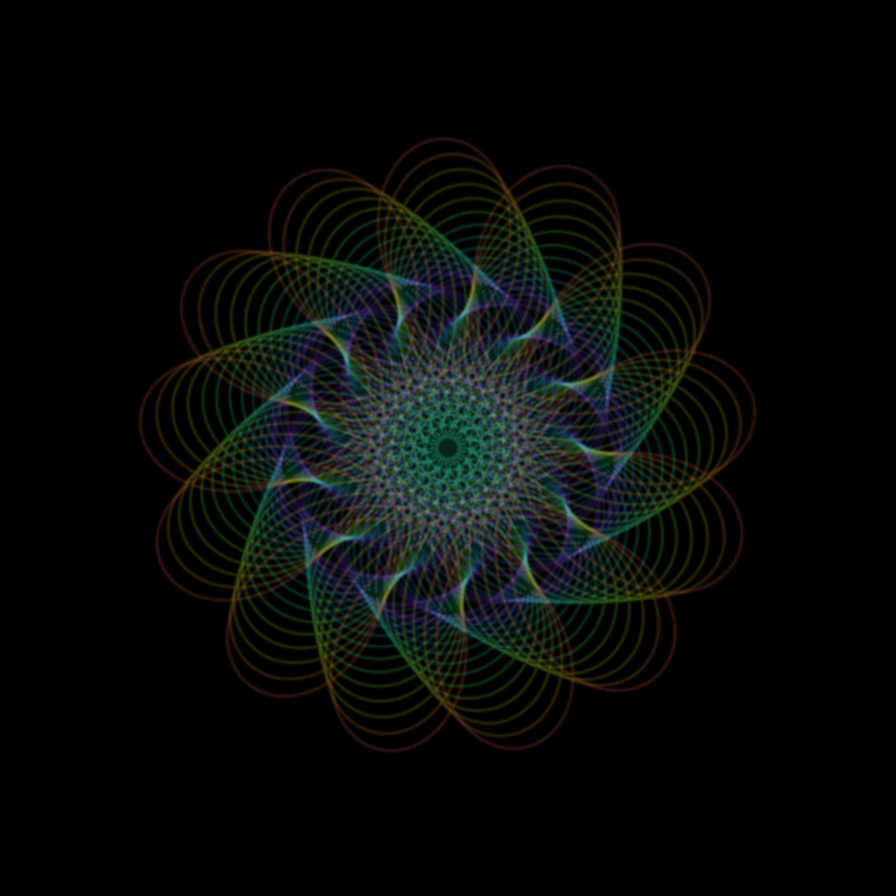
Give the GLSL for this background, as a Shadertoy shader.

```glsl
const float TAU = 6.2831853;
const float SECTOR = TAU / 13.0;

vec2 polar(float angle) { return vec2(cos(angle), sin(angle)); }

vec3 spectrum(float hue) {
    return 0.56 + 0.46 * cos(TAU * (hue - vec3(0.0, 1.0, 2.0) / 3.0));
}

// Distance to a 13-lobed hypotrochoid: start at equal radius, then refine
float spiroDistance(float radius, float angle, float arm, float pen) {
    float c = (radius * radius - arm * arm - pen * pen) / (2.0 * arm * pen);
    float start = acos(clamp(c, -1.0, 1.0));
    float nearest = 1.0;

    for (int side = -1; side <= 1; side += 2) {
        float t = start * float(side);
        vec2 curve = pen * polar(-2.0 / 13.0 * t) + arm * polar(11.0 / 13.0 * t);
        float curveAngle = atan(curve.y, curve.x);
        float offset = mod(angle - curveAngle + 0.5 * SECTOR, SECTOR) - 0.5 * SECTOR;
        vec2 point = radius * polar(curveAngle + offset);

        for (int i = 0; i < 3; i++) {
            vec2 penArm = pen * polar(-2.0 / 13.0 * t);
            vec2 mainArm = arm * polar(11.0 / 13.0 * t);
            vec2 delta = point - penArm - mainArm;
            vec2 swing = (11.0 * mainArm - 2.0 * penArm) / 13.0;
            vec2 tangent = vec2(-swing.y, swing.x);
            nearest = min(nearest, length(delta));
            t += clamp(dot(delta, tangent) / max(dot(tangent, tangent), 1e-5), -0.4, 0.4);
        }
    }
    return nearest;
}

void mainImage(out vec4 fragColor, in vec2 fragCoord) {
    vec2 p = (fragCoord - 0.5 * iResolution.xy) / min(iResolution.x, iResolution.y);
    float radius = length(p);
    float angle = atan(p.y, p.x);
    vec3 color = vec3(0.004, 0.0, 0.0);

    // Nested curves turn clockwise, run red to violet and crowd towards the ring
    for (int i = 0; i < 14; i++) {
        float k = float(i) / 13.0;
        float outer = 0.193 + 0.152 * pow(1.0 - k, 1.5);
        float inner = mix(0.087, -0.075, k);
        if (radius > outer + 0.01 || radius < abs(inner) - 0.01) continue;

        float d = spiroDistance(radius, angle - 1.588 + 0.49 * k,
                                0.5 * (outer - inner), 0.5 * (outer + inner));
        float line = exp(-d * d / (0.0021 * 0.0021));
        color += spectrum(mix(0.03, 0.76, pow(k, 0.9))) * line * mix(0.18, 0.16, k);
    }

    // Soft shoulder keeps the crowded crossings dim
    fragColor = vec4(color / (1.0 + 0.7 * color), 1.0);
}
```
